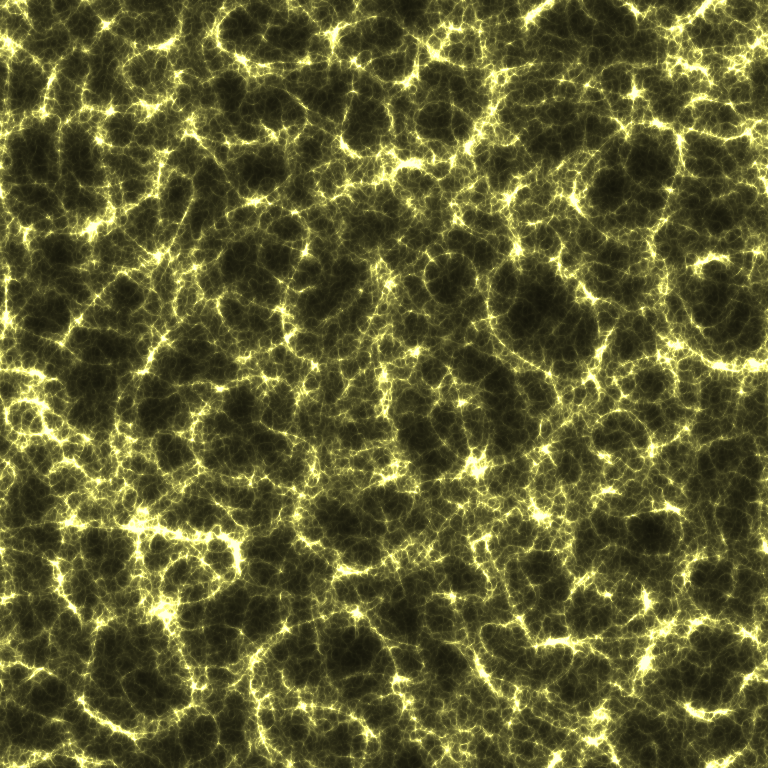
This texture is drawn by a WebGL 2 fragment shader. Its source:

```glsl
#version 300 es
precision highp float;

uniform vec2 u_resolution;
out vec4 fragColor;

const float TAU = 6.2831853;
const int WAVES = 14;
const int OCTAVES = 6;

vec3 random3(vec2 seed) {
    vec3 mixed = vec3(dot(seed, vec2(12.71, 31.17)),
                      dot(seed, vec2(26.95, 18.33)),
                      dot(seed, vec2(41.96, 28.95)));
    return fract(sin(mixed + 1.7) * 4375.85);
}

// Layered sines with whole-number wave vectors: wraps on the unit square,
// with zero mean and unit variance.
float waveField(vec2 p, float frequency, float seed) {
    float sum = 0.0;
    for (int i = 0; i < WAVES; i++) {
        vec3 rnd = random3(vec2(float(i) + 1.0, seed));
        float angle = 0.5 * TAU * (float(i) + rnd.x) / float(WAVES);
        float radius = frequency * (0.5 + rnd.y);
        vec2 wave = round(radius * vec2(cos(angle), sin(angle)));
        sum += sin(TAU * (dot(wave, p) + rnd.z));
    }
    return sum * sqrt(2.0 / float(WAVES));
}

// Logarithmic glow along the zero lines of the fields, averaging zero.
float filamentGlow(vec2 p) {
    float glow = 0.0;
    float frequency = 5.0;
    float strength = 0.345;
    for (int i = 0; i < OCTAVES; i++) {
        float field = abs(waveField(p, frequency, float(i) * 7.3 + 2.0));
        // Finer lines get a softer core, which keeps them smooth.
        float core = 0.03 + 0.004 * frequency;
        float ridge = log((0.565 + 1.3 * core) / (field + core));
        // Fine threads gather on bright strands and fade in the hollows.
        glow += strength * ridge * clamp(1.0 + 0.8 * glow, 0.4, 1.8);
        frequency *= 1.9;
        strength *= 0.83;
    }
    return glow;
}

void main() {
    vec2 p = gl_FragCoord.xy / u_resolution;
    float light = max(exp(filamentGlow(p) - 0.9) - 0.08, 0.0);

    // Overexposed olive light turns to pale yellow.
    vec3 color = min(light * vec3(1.0, 0.985, 0.49), vec3(1.0, 1.0, 0.88));
    fragColor = vec4(color, 1.0);
}
```
